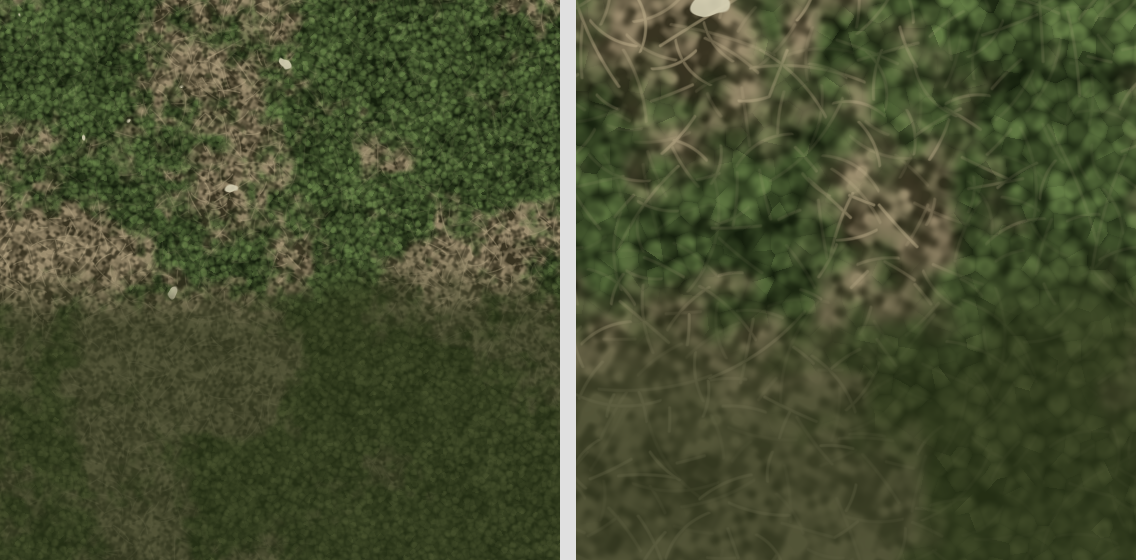
Left: the whole. Right: its middle third, enlarged.
Write a WebGL 2 fragment shader that draws this texture.

```glsl
#version 300 es
precision highp float;
// Worn lawn seen from above: sunlit clover and dry straw over a shaded lower half.
// Noise picks green or dry ground, cell blobs give leaves, curved strokes give
// straw, and a soft ragged edge splits sun from shade.

#define SHADE_EDGE 0.49
#define EDGE_SOFTNESS 0.055
#define PATCH_SCALE 5.5
#define GRAIN_SCALE 175.0
#define LEAF_SCALE 88.0
#define STRAND_WIDTH 0.0009
#define SUN_STRAW 0.55
#define SHADE_STRAW 0.30
#define LITTER_SCALE 11.0
#define LITTER_SHARE 0.12

uniform vec2 u_resolution;
out vec4 fragColor;

float hash(vec2 p) {
    uvec2 q = uvec2(ivec2(floor(p)) + 32768);
    uint h = q.x * 1597334677u ^ q.y * 3812015801u;
    h = (h ^ (h >> 15)) * 2246822519u;
    h = (h ^ (h >> 13)) * 3266489917u;
    return float((h ^ (h >> 16)) >> 8) / 16777216.0;
}

vec2 hash2(vec2 p) { return vec2(hash(p + 131.0), hash(p + 717.0)); }

float noise(vec2 p) {
    vec2 i = floor(p), f = p - i;
    f = f * f * (3.0 - 2.0 * f);
    return mix(mix(hash(i), hash(i + vec2(1, 0)), f.x),
               mix(hash(i + vec2(0, 1)), hash(i + vec2(1, 1)), f.x), f.y);
}

mat2 rotation(float a) { return mat2(cos(a), sin(a), -sin(a), cos(a)); }

float fbm(vec2 p) {
    float sum = 0.0, amp = 0.5;
    for (int i = 0; i < 5; i++) {
        sum += amp * noise(p);
        p = rotation(0.65) * p * 2.03 + 17.0;
        amp *= 0.53;
    }
    return sum;
}

// Rounded leaves: each cell has its own tone, fading to dark gaps between
float leaves(vec2 p) {
    vec2 cell = floor(p);
    float nearest = 9.0, tone = 0.0;
    for (int y = -1; y <= 1; y++)
    for (int x = -1; x <= 1; x++) {
        vec2 c = cell + vec2(x, y);
        float d = length(p - c - hash2(c));
        if (d < nearest) { nearest = d; tone = hash(c + 53.0); }
    }
    return (0.25 + 0.75 * tone) * (1.0 - smoothstep(0.25, 0.85, nearest));
}

// Curved strokes in all directions; returns coverage weighted by brightness
float strands(vec2 uv, float scale, float pixel) {
    vec2 p = uv * scale, cell = floor(p);
    float cover = 0.0;
    for (int y = -1; y <= 1; y++)
    for (int x = -1; x <= 1; x++) {
        vec2 c = cell + vec2(x, y), r = hash2(c + 29.0);
        vec2 q = rotation(6.2832 * r.x) * (p - c - hash2(c));
        float reach = 0.3 + 0.6 * r.y;
        q.y += (hash(c + 91.0) - 0.5) * 0.7 * q.x * q.x;
        float d = length(vec2(max(abs(q.x) - reach, 0.0), q.y)) / scale;
        float line = 1.0 - smoothstep(STRAND_WIDTH - pixel, STRAND_WIDTH + pixel, d);
        cover = max(cover, line * (0.25 + 0.75 * hash(c + 7.0)));
    }
    return cover;
}

// Sparse pale scraps with ragged outlines
float litter(vec2 uv, float pixel) {
    vec2 p = uv * LITTER_SCALE, c = floor(p), r = hash2(c + 301.0);
    vec2 q = rotation(6.2832 * r.x) * (p - c - 0.25 - 0.5 * hash2(c + 11.0));
    float radius = mix(0.03, 0.13, r.y * r.y * r.y);
    float d = length(q * vec2(0.8, 1.25)) + 0.06 * (noise(uv * 120.0) - 0.5);
    float soft = pixel * LITTER_SCALE;
    return step(hash(c + 411.0), LITTER_SHARE) * (1.0 - smoothstep(radius - soft, radius + soft, d));
}

void main() {
    vec2 uv = gl_FragCoord.xy / u_resolution;
    float pixel = 1.0 / min(u_resolution.x, u_resolution.y);

    // Ground cover and sunlight
    float cover = fbm(uv * PATCH_SCALE + vec2(3.7, 8.2));
    float ragged = 0.12 * (fbm(uv * 9.0 + 40.0) - 0.5);
    float sun = smoothstep(SHADE_EDGE - EDGE_SOFTNESS, SHADE_EDGE + EDGE_SOFTNESS, uv.y + ragged);
    float dry = smoothstep(0.40, 0.60, cover + 0.16 * (noise(uv * 60.0) - 0.5));

    // Fine tone
    vec2 turned = rotation(0.5) * uv;
    float grain = 0.6 * noise(turned * GRAIN_SCALE) + 0.4 * noise(uv * GRAIN_SCALE * 0.47 + 9.0);
    grain = smoothstep(0.12, 0.88, grain);
    float leaf = leaves(turned * LEAF_SCALE);
    float clump = noise(uv * 34.0 + 70.0);
    float greenTone = clamp(0.55 * leaf + 0.45 * grain + 0.3 * (clump - 0.5), 0.0, 1.0);
    float dryTone = clamp(grain + 0.45 * (clump - 0.5), 0.0, 1.0);

    // Sunlit and shaded ground
    vec3 sunGreen = mix(vec3(0.08, 0.12, 0.05), vec3(0.39, 0.49, 0.27), greenTone);
    vec3 sunDry = mix(vec3(0.22, 0.20, 0.13), vec3(0.62, 0.56, 0.44), dryTone);
    vec3 shadeGreen = mix(vec3(0.14, 0.18, 0.08), vec3(0.27, 0.31, 0.17), greenTone);
    vec3 shadeDry = mix(vec3(0.21, 0.22, 0.13), vec3(0.34, 0.34, 0.23), dryTone);
    vec3 color = mix(mix(shadeGreen, shadeDry, dry * 0.85), mix(sunGreen, sunDry, dry), sun);

    // Straw in two sizes, thicker on dry ground
    float straw = max(strands(uv, 24.0, pixel), strands(turned + 5.0, 46.0, pixel));
    straw *= 0.25 + 0.75 * dry;
    vec3 strawColor = mix(vec3(0.43, 0.43, 0.31), vec3(0.76, 0.70, 0.56), sun);
    color = mix(color, strawColor, straw * mix(SHADE_STRAW, SUN_STRAW, sun));

    // Pale scraps in the sun
    color = mix(color, vec3(0.84, 0.82, 0.71), litter(uv, pixel) * sun * 0.9);
    fragColor = vec4(color, 1.0);
}
```
